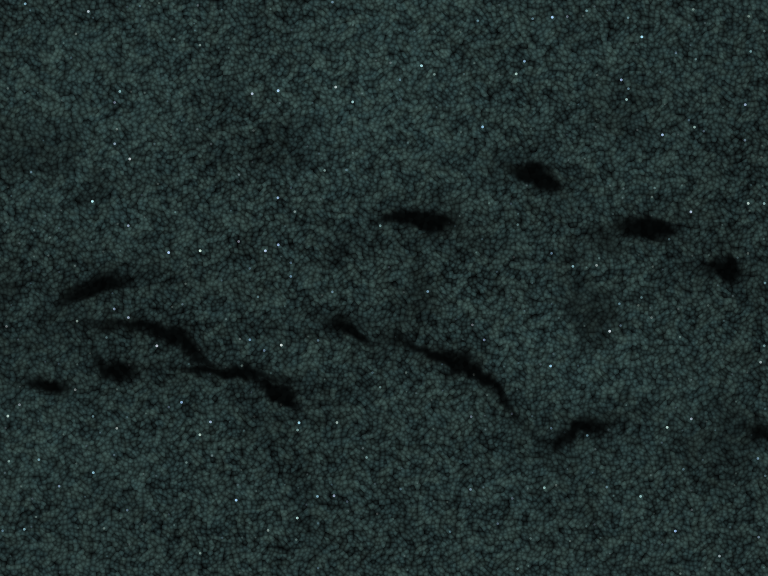
Give the GLSL for this texture, as a Shadertoy shader.

```glsl
// Dark teal granular sand with ragged black hollows and tiny glints.

vec2 hash2(vec2 p) {
    vec3 q = fract(vec3(p.xyx) * vec3(0.1031, 0.1030, 0.0973));
    q += dot(q, q.yzx + 33.33);
    return fract((q.xx + q.yz) * q.zy);
}

// Broad, warped relief roughly in -1.5..1.5
float layeredSines(vec2 p) {
    float sum = 0.0, amplitude = 1.0;
    for (int i = 0; i < 5; i++) {
        p = mat2(0.8, 0.6, -0.6, 0.8) * p * 1.7 + 1.3;
        p += 0.6 * sin(p.yx);
        sum += amplitude * sin(p.x) * sin(p.y);
        amplitude *= 0.62;
    }
    return sum;
}

// Cellular noise: x = distance to nearest grain, y = blended grain brightness
vec2 grains(vec2 p) {
    vec2 cell = floor(p);
    float nearest = 2.0, total = 0.0, weights = 0.0;
    for (int y = -1; y <= 1; y++) {
        for (int x = -1; x <= 1; x++) {
            vec2 id = cell + vec2(x, y);
            float d = length(id + hash2(id + 7.0) - p);
            float w = exp(-9.0 * d * d);
            nearest = min(nearest, d);
            total += w * hash2(id + 91.0).x;
            weights += w;
        }
    }
    return vec2(nearest, total / weights);
}

// Distance to the closest of several bent, tapering hollows
float hollows(vec2 p) {
    p += 0.010 * vec2(layeredSines(p * 17.0), layeredSines(p * 19.0 + 5.0));
    float closest = 1.0;
    for (int i = 0; i < 14; i++) {
        float k = float(i);
        vec2 a = hash2(vec2(k, 3.7) * 5.3), b = hash2(vec2(k, 8.1) * 7.9);
        vec2 centre = vec2(1.36 * fract(k * 0.618 + 0.12), 0.17 + 0.3 * (a.x + b.y));
        float angle = 1.3 * (a.y - 0.55);
        vec2 q = p - centre;
        q = mat2(cos(angle), -sin(angle), sin(angle), cos(angle)) * q;
        q.y += 3.5 * (a.x - 0.2) * q.x * q.x;
        vec2 size = vec2(0.028 + 0.085 * b.x * b.x, 0.009 + 0.012 * b.y);
        closest = min(closest, (length(q / size) - 1.0) * size.y);
    }
    return closest;
}

// Sparse coloured specks, one candidate per cell
vec3 glints(vec2 p, float pixel) {
    vec2 g = p * 42.0, cell = floor(g);
    vec2 place = hash2(cell + 17.0), kind = hash2(cell + 53.0);
    float d = length(fract(g) - 0.15 - 0.7 * place) / 42.0;
    float radius = 0.0012 + 0.0011 * kind.y;
    float spot = 1.0 - smoothstep(radius - 0.5 * pixel, radius + 0.7 * pixel, d);
    float power = 0.14 + 0.65 * pow(kind.y, 5.0);
    vec3 tint = 0.8 + 0.2 * cos(6.28 * place.x + vec3(2.6, 1.4, 0.0));
    tint = mix(tint, vec3(0.65, 0.85, 1.0), 0.5);
    return tint * spot * power * step(0.83, kind.x);
}

void mainImage(out vec4 fragColor, in vec2 fragCoord) {
    vec2 p = fragCoord / iResolution.y;
    float pixel = 1.0 / iResolution.y;

    // Fine grains, small clumps and broad relief
    vec2 warped = p + 0.002 * sin(p.yx * 90.0);
    vec2 fine = grains(warped * 145.0);
    vec2 clump = grains(warped * vec2(58.0, 70.0) + 31.0);
    float relief = layeredSines(p * vec2(3.0, 4.5) + 2.0);
    float shade = 1.0 + 0.9 * (0.43 - fine.x) + 0.75 * (fine.y - 0.5)
                + 0.35 * (clump.y - 0.5) + 0.09 * relief;

    // Dim creases gather in the rumpled middle band
    float height = (p.y - 0.5) / 0.32;
    float band = exp(-height * height);
    float crease = layeredSines(p * vec2(5.0, 9.0) + 11.0);
    shade *= 1.0 - 0.42 * band * smoothstep(0.45, 1.5, crease);

    // Hollows with a soft shadowed rim
    float d = hollows(p);
    float hollow = 1.0 - smoothstep(-0.006, 0.008, d);
    shade *= 1.0 - 0.3 * exp(-45.0 * max(d, 0.0));

    // Slight falloff toward the sides
    float side = p.x * iResolution.y / iResolution.x - 0.5;
    shade *= 1.04 - 0.35 * side * side;

    vec3 sand = mix(vec3(0.125, 0.182, 0.184), vec3(0.135, 0.182, 0.174), clump.y);
    vec3 color = sand * max(shade, 0.15) + glints(p, pixel);
    color = mix(color, vec3(0.012, 0.018, 0.018) * (0.6 + fine.y), 0.95 * hollow);
    fragColor = vec4(color, 1.0);
}
```
